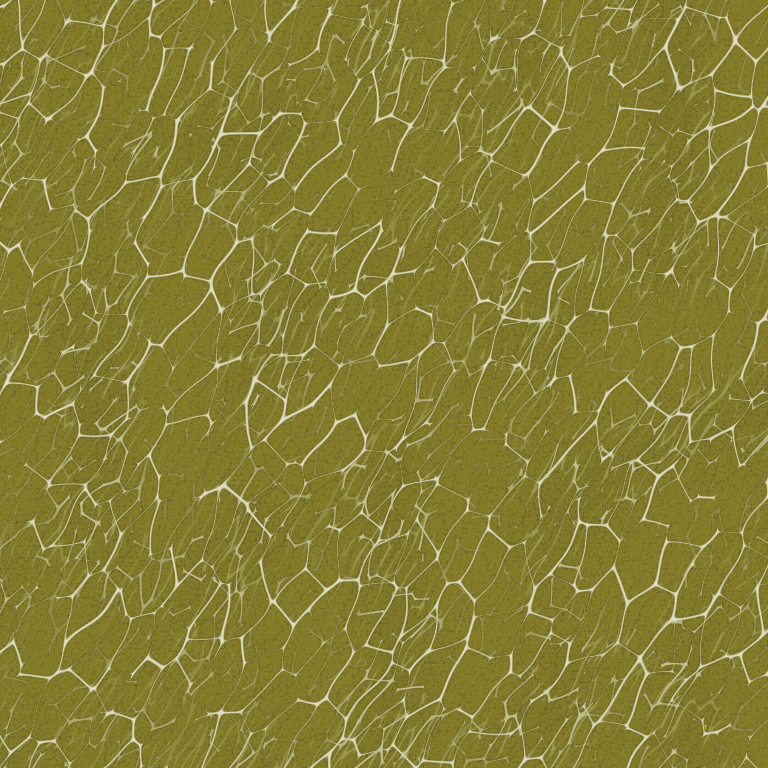
A Shadertoy shader for this texture:

```glsl
// Pale branching veins over grainy olive ground, all slanting up to the right.
// Three stretched cellular networks (main, fine, wispy) are drawn by their
// border distance; layered sines bend them and gather the wisps in patches.

vec2 hash2(vec2 c) {
    vec3 p = fract(c.xyx * vec3(0.1031, 0.1030, 0.0973));
    p += dot(p, p.yzx + 33.33);
    return fract((p.xx + p.yz) * p.zy);
}

vec2 seedPoint(vec2 id) {
    return id + 0.08 + 0.84 * hash2(id);
}

// Cell id in xy, vector to its seed in zw
vec4 nearestSeed(vec2 p) {
    vec4 best = vec4(9.0);
    for (int y = -1; y <= 1; y++)
    for (int x = -1; x <= 1; x++) {
        vec2 id = floor(p) + vec2(x, y);
        vec2 toSeed = seedPoint(id) - p;
        if (dot(toSeed, toSeed) < dot(best.zw, best.zw)) best = vec4(id, toSeed);
    }
    return best;
}

// Rounded distance to the cell borders in canvas units; each border is
// pushed back by its own share of thinning, so some narrow or vanish
float veinDistance(vec2 p, vec2 scale, float thinning) {
    p *= scale;
    vec4 home = nearestSeed(p);
    float sum = 0.0;
    for (int y = -2; y <= 2; y++)
    for (int x = -2; x <= 2; x++) {
        if (x == 0 && y == 0) continue;
        vec2 id = home.xy + vec2(x, y);
        vec2 toSeed = seedPoint(id) - p;
        vec2 normal = normalize(toSeed - home.zw);
        float d = dot(0.5 * (toSeed + home.zw), normal) / length(normal * scale);
        float thin = thinning * hash2(id + home.xy + 71.0).x;
        sum += exp(-550.0 * (d + thin));
    }
    return -log(sum) / 550.0;
}

float stroke(float d, float halfWidth) {
    return 1.0 - smoothstep(halfWidth - 0.0009, halfWidth + 0.0009, d);
}

void mainImage(out vec4 fragColor, in vec2 fragCoord) {
    vec2 uv = fragCoord / iResolution.y;

    // Bend the plane, then turn it so y runs along the slant
    vec2 bent = uv + 0.005 * sin(uv.yx * vec2(19.0, 23.0) + vec2(1.3, 4.1))
                   + 0.0022 * sin(uv.yx * vec2(67.0, 59.0) + uv * 31.0);
    vec2 p = vec2(dot(bent, vec2(0.866, -0.5)), dot(bent, vec2(0.5, 0.866))) + 3.0;

    // Patches where the finer growth gathers
    float patches = sin(p.x * 27.0 + 2.0 * sin(p.y * 9.0))
                  + sin(p.y * 17.0 + 2.0 * sin(p.x * 15.0));
    float dense = smoothstep(-1.2, 1.0, patches);

    float mainDist = veinDistance(p, vec2(25.0, 12.5), 0.0022);
    float fineDist = veinDistance(p + 5.7, vec2(40.0, 20.0), 0.0034);
    float wispDist = veinDistance(p + 11.3, vec2(72.0, 12.0), 0.0036);

    float mainVein = stroke(mainDist, 0.0017);
    float fineVein = stroke(fineDist, 0.0013) * mix(0.3, 1.0, dense);
    float wisp = stroke(wispDist, 0.0011) * mix(0.1, 0.85, dense);

    // Grainy ground with broad tone drift and a dark rim beside the veins
    float grain = length(nearestSeed(uv * 270.0).zw);
    float shade = smoothstep(0.35, 0.8, grain) * 0.65;
    float rim = min(mainDist, fineDist + 0.0005);
    shade += 0.35 * (1.0 - smoothstep(0.002, 0.0055, rim));
    shade += 0.07 * patches;
    vec3 color = mix(vec3(0.525, 0.492, 0.16), vec3(0.42, 0.39, 0.15),
                     clamp(shade, 0.0, 1.0));

    // Greenish wisps first, cream veins on top
    color = mix(color, vec3(0.62, 0.62, 0.36), wisp);
    color = mix(color, vec3(0.76, 0.755, 0.57), fineVein);
    float crest = stroke(mainDist, 0.0009);
    vec3 cream = mix(vec3(0.74, 0.73, 0.55), vec3(0.87, 0.87, 0.77), crest);
    color = mix(color, cream, mainVein);

    fragColor = vec4(color, 1.0);
}
```
